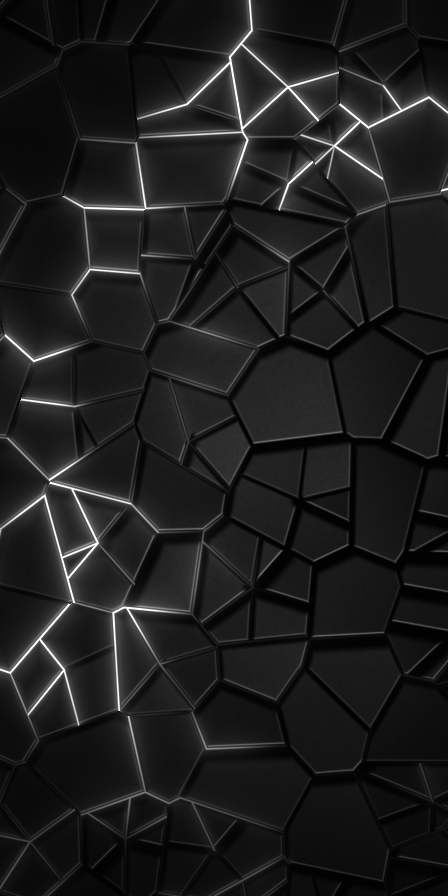
Give the GLSL for this background, as a Shadertoy shader.

```glsl
#define CELLS_ACROSS 5.4
#define FAN_SHARE 0.38
#define PLATE_TONE 0.135
#define GROOVE 0.005
#define SHADOW_REACH 0.036
#define RIM_GAIN 0.26
#define LINE_WIDTH 0.0016
#define GLOW_REACH 0.045
#define DIM_CENTRE vec2(0.40, -0.04)
#define PLATE_CENTRE vec2(0.10, 0.02)
#define SUN vec2(-0.38, 0.925)

const float TAU = 6.2831853;

struct Relief {
    float shade;  // 0 in grooves and cast shadows
    float rim;    // faint highlight on plate borders
    float light;  // glowing seams
};

vec2 hash2(vec2 cell) {
    uvec2 v = uvec2(ivec2(cell) + 4096) * 1664525u + 1013904223u;
    v.x += v.y * 1664525u;
    v.y += v.x * 1664525u;
    v ^= v >> 16u;
    v.x += v.y * 1664525u;
    v.y += v.x * 1664525u;
    v ^= v >> 16u;
    return vec2(v >> 8u) / 16777216.0;
}

float valueNoise(vec2 p) {
    vec2 i = floor(p), f = fract(p);
    f = f * f * (3.0 - 2.0 * f);
    return mix(mix(hash2(i).x, hash2(i + vec2(1, 0)).x, f.x),
               mix(hash2(i + vec2(0, 1)).x, hash2(i + vec2(1, 1)).x, f.x), f.y);
}

bool isFan(vec2 cell) {
    return hash2(cell + 311.0).x < FAN_SHARE;
}

// Site position in xy, power weight in z; fans claim more room
vec3 siteOf(vec2 cell) {
    float weight = 0.28 * hash2(cell + 97.0).y + (isFan(cell) ? 0.2 : 0.0);
    return vec3(cell + 0.04 + 0.92 * hash2(cell), weight);
}

float powerDistance(vec2 g, vec3 site) {
    vec2 v = g - site.xy;
    return dot(v, v) - site.z;
}

// Adds one border at distance d; n points out of the plate
void addEdge(inout Relief r, float d, vec2 n, vec2 seed, float lit) {
    float aa = 1.0 / iResolution.x;
    float facing = dot(n, SUN);
    float strength = lit * smoothstep(0.15, 0.8, seed.x);

    float reach = GROOVE + SHADOW_REACH * seed.y * max(facing, 0.0);
    r.shade = min(r.shade, smoothstep(reach * 0.55 - aa, reach + aa, d));

    float rimOffset = (d - GROOVE - 0.001) / (0.0012 + 0.5 * aa);
    r.rim = max(r.rim, exp(-rimOffset * rimOffset) * max(0.15 - facing, 0.0) * (0.3 + seed.y));

    float core = 1.0 - smoothstep(0.0, LINE_WIDTH + aa, d);
    float halo = 0.24 * exp(-d / 0.009) + 0.13 * exp(-d / GLOW_REACH);
    r.light = max(r.light, strength * (0.75 * core + halo));
}

void mainImage(out vec4 fragColor, in vec2 fragCoord) {
    vec2 p = (fragCoord - 0.5 * iResolution.xy) / iResolution.x;
    vec2 g = p * CELLS_ACROSS + 20.0;
    vec2 base = floor(g);

    // Seams glow away from the dim side, in uneven patches
    float lit = smoothstep(0.32, 0.68, length(p - DIM_CENTRE));
    lit *= 0.12 + 0.98 * smoothstep(0.22, 0.68, valueNoise(p * 4.2 + 31.0));
    lit *= 1.0 - 0.75 * smoothstep(0.75, 1.1, length(p * vec2(0.9, 0.8) + vec2(0.22, -0.38)));

    // Owner cell of the power diagram
    vec2 owner = base;
    float best = 1e5;
    for (int y = -2; y <= 2; y++)
    for (int x = -2; x <= 2; x++) {
        vec2 cell = base + vec2(x, y);
        float d = powerDistance(g, siteOf(cell));
        if (d < best) { best = d; owner = cell; }
    }
    vec3 site = siteOf(owner);

    // Straight borders shared with the neighbours
    Relief relief = Relief(1.0, 0.0, 0.0);
    for (int y = -2; y <= 2; y++)
    for (int x = -2; x <= 2; x++) {
        vec2 cell = base + vec2(x, y);
        if (cell == owner) continue;
        vec3 other = siteOf(cell);
        vec2 across = other.xy - site.xy;
        float gap = max(length(across), 1e-3);
        float d = 0.5 * (powerDistance(g, other) - best) / gap;
        addEdge(relief, d / CELLS_ACROSS, across / gap, hash2(cell + owner + 700.0), lit);
    }

    // Spokes split a fan into wedges around its site
    float wedge = 0.0;
    if (isFan(owner)) {
        vec2 v = g - site.xy;
        float angle = fract(atan(v.y, v.x) / TAU) * TAU;
        float spokes = 4.0 + floor(3.0 * hash2(owner + 53.0).y);
        for (float i = 0.0; i < spokes; i++) {
            vec2 seed = hash2(owner * 8.0 + vec2(i, 900.0));
            float a = (i + 0.15 + 0.7 * seed.y) * TAU / spokes;
            vec2 dir = vec2(cos(a), sin(a));
            float side = dir.x * v.y - dir.y * v.x;
            float d = dot(v, dir) > 0.0 ? abs(side) : length(v);
            vec2 n = vec2(dir.y, -dir.x) * (side < 0.0 ? -1.0 : 1.0);
            addEdge(relief, d / CELLS_ACROSS, n, seed, lit);
            wedge += step(a, angle);
        }
        wedge = mod(wedge, spokes);
    }

    // Matte plates, each with its own tone and slight tilt
    vec2 plate = hash2(owner * 8.0 + vec2(wedge, 1500.0));
    vec2 fall = (p - PLATE_CENTRE) / vec2(0.55, 0.78);
    float tone = PLATE_TONE * exp(-dot(fall, fall)) + 0.012;
    tone *= 0.68 + 0.42 * plate.x + 0.5 * dot(g - site.xy, plate - 0.5);
    tone *= 0.94 + 0.12 * valueNoise(p * 170.0 + 200.0);

    float rim = RIM_GAIN * relief.rim * (0.25 + 0.75 * exp(-0.6 * dot(fall, fall)));
    float grey = 0.006 + max(tone, 0.0) * relief.shade + rim * relief.shade + relief.light;
    fragColor = vec4(vec3(clamp(grey, 0.0, 1.0)), 1.0);
}
```
